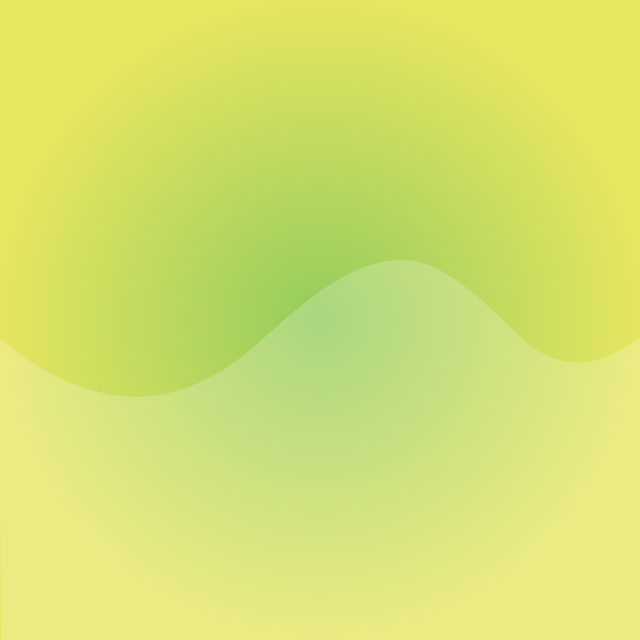
A Shadertoy shader for this background:

```glsl
// Cubic through two knots, each holding (x, height, slope)
float hermite(vec3 a, vec3 b, float x) {
    float span = b.x - a.x;
    float t = clamp((x - a.x) / span, 0.0, 1.0);
    float s = 1.0 - t;
    return mix(a.y, b.y, t * t * (3.0 - 2.0 * t))
         + span * t * s * (a.z * s - b.z * t);
}

float waveHeight(float x) {
    vec3 knots[6] = vec3[6](
        vec3(0.0, 0.471, -0.85), vec3(0.215, 0.380, 0.0),
        vec3(0.417, 0.476, 0.93), vec3(0.628, 0.594, 0.0),
        vec3(0.807, 0.479, -1.0), vec3(0.902, 0.434, 0.0));
    float height = hermite(knots[5], vec3(1.0, 0.473, 0.75), x);
    for (int i = 4; i >= 0; i--) {
        if (x < knots[i + 1].x) height = hermite(knots[i], knots[i + 1], x);
    }
    return height;
}

void mainImage(out vec4 fragColor, in vec2 fragCoord) {
    vec2 uv = fragCoord / iResolution.xy;
    float pixel = 1.0 / iResolution.y;

    // Green glow fading into yellow
    vec3 green = vec3(0.58, 0.80, 0.36);
    vec3 yellow = vec3(0.90, 0.90, 0.38);
    float radius = length(uv - 0.5);
    vec3 color = mix(green, yellow, clamp(radius / 0.5, 0.0, 1.0));

    // Translucent wave, with the edge distance corrected for slope
    float slope = (waveHeight(uv.x + 0.001) - waveHeight(uv.x - 0.001)) / 0.002;
    float edge = (waveHeight(uv.x) - uv.y) / sqrt(1.0 + slope * slope);
    float wave = smoothstep(-0.7 * pixel, 0.7 * pixel, edge);

    // Thin sliver left uncovered at the lower left
    float sliver = 0.0015 * max(0.0, 1.0 - uv.y / 0.22);
    wave *= clamp((uv.x - sliver) / pixel + 0.5, 0.0, 1.0);

    color = mix(color, vec3(1.0), 0.21 * wave);
    fragColor = vec4(color, 1.0);
}
```
